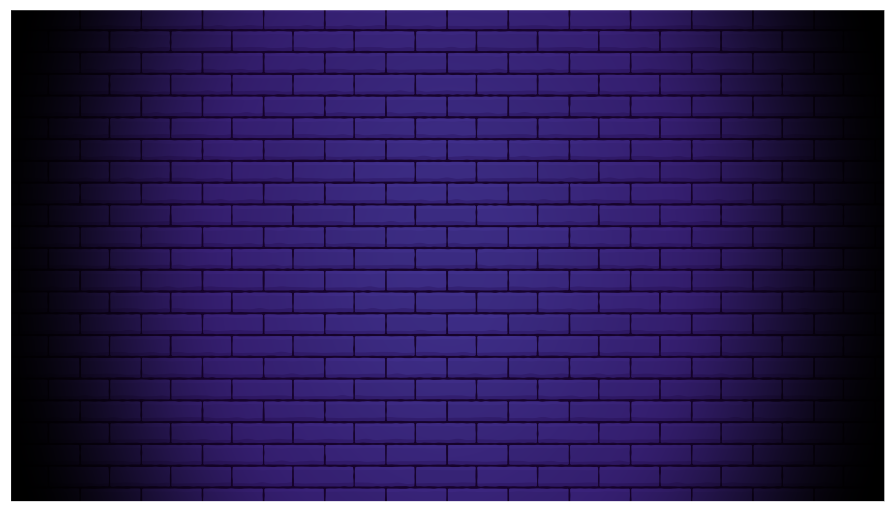
A WebGL 2 fragment shader for this texture:

```glsl
#version 300 es
precision highp float;
// A violet brick wall in running bond, lit at the centre and fading to black
// at the sides, inside a thin white frame. Each brick is a rounded box with
// wobbling edges, a pale upper bevel and a ragged shaded strip at its foot.

uniform vec2 u_resolution;
out vec4 fragColor;

// Lengths are fractions of the canvas width.
const vec2 FRAME_MIN = vec2(0.0124, 0.0143);
const vec2 FRAME_MAX = vec2(0.9870, 0.5622);
const vec2 WALL_ORIGIN = vec2(0.4635, 0.3698);
const vec2 BRICK_PITCH = vec2(0.06826, 0.02430);
const float ROW_SHIFT = 0.52;            // in brick lengths
const vec2 JOINT_HALF = vec2(0.0009, 0.0012);
const float CORNER_RADIUS = 0.0014;
const float EDGE_WOBBLE = 0.0006;
const float BEVEL_DEPTH = 0.0034;
const float FOOT_HEIGHT = 0.0037;
const float RAGGEDNESS = 0.0026;

const vec2 LIGHT_CENTRE = vec2(0.5, 0.288);
const vec2 LIGHT_RADII = vec2(0.487, 0.685);
const float FADE_START = 0.49;
const float FADE_END = 1.06;

const vec3 BRICK_LIT = vec3(0.232, 0.172, 0.512);
const vec3 BRICK_DIM = vec3(0.203, 0.115, 0.430);
const vec3 MORTAR = vec3(0.085, 0.010, 0.170);
const vec3 FOOT_TINT = vec3(0.87, 0.75, 0.88);
const vec3 BEVEL_TINT = vec3(1.07, 1.08, 1.06);
const vec3 FRAME_COLOUR = vec3(1.0);

float hash(vec2 cell) {
    vec3 q = fract(vec3(cell.xyx) * 0.1031);
    q += dot(q, q.yzx + 33.33);
    return fract((q.x + q.y) * q.z);
}

float noise(vec2 p) {
    vec2 cell = floor(p);
    vec2 f = fract(p);
    f = f * f * (3.0 - 2.0 * f);
    float low = mix(hash(cell), hash(cell + vec2(1.0, 0.0)), f.x);
    float high = mix(hash(cell + vec2(0.0, 1.0)), hash(cell + 1.0), f.x);
    return mix(low, high, f.y);
}

float roundedBox(vec2 p, vec2 halfSize, float radius) {
    vec2 q = abs(p) - halfSize + radius;
    return length(max(q, 0.0)) + min(max(q.x, q.y), 0.0) - radius;
}

// One where the signed distance is negative, softened over a pixel.
float cover(float d, float pixel) {
    return 1.0 - smoothstep(-0.6 * pixel, 0.6 * pixel, d);
}

vec3 brickWall(vec2 p, float lightRadius, float pixel) {
    // Brick cell, with alternate rows shifted.
    vec2 grid = (p - WALL_ORIGIN) / BRICK_PITCH;
    float row = floor(grid.y);
    grid.x -= ROW_SHIFT * mod(row, 2.0);
    vec2 id = vec2(floor(grid.x), row);
    vec2 local = (fract(grid) - 0.5) * BRICK_PITCH;
    vec2 halfSize = 0.5 * BRICK_PITCH - JOINT_HALF;

    // Outline.
    float wobble = noise(p * 190.0 + 500.0) - 0.5;
    float outline = roundedBox(local, halfSize, CORNER_RADIUS);
    outline += wobble * EDGE_WOBBLE;

    // Face, upper bevel and ragged foot.
    float along = local.x / BRICK_PITCH.x + 0.5;
    float ragged = noise(vec2(along * 6.0 + 17.0 * hash(id + 80.0), 4.5));
    float footTop = -halfSize.y + FOOT_HEIGHT + (ragged - 0.5) * RAGGEDNESS;
    float bevelBase = halfSize.y - BEVEL_DEPTH + (0.5 - ragged) * RAGGEDNESS * 0.6;
    vec3 face = mix(BRICK_LIT, BRICK_DIM, smoothstep(0.05, 0.62, lightRadius));
    face *= 0.98 + 0.04 * hash(id + 200.0);
    face *= mix(vec3(1.0), BEVEL_TINT, cover(bevelBase - local.y, pixel));
    face *= mix(vec3(1.0), FOOT_TINT, cover(local.y - footTop, pixel));

    return mix(MORTAR, face, cover(outline, pixel));
}

void main() {
    vec2 p = gl_FragCoord.xy / u_resolution.x;
    float pixel = 1.0 / u_resolution.x;

    // Light falls off faster towards the sides; corners go fully black.
    vec2 fromLight = (p - LIGHT_CENTRE) / LIGHT_RADII;
    float lightRadius = length(fromLight);
    float fade = 1.0 - smoothstep(FADE_START, FADE_END, lightRadius);
    vec3 colour = brickWall(p, lightRadius, pixel) * fade;

    // White frame.
    vec2 outside = max(FRAME_MIN - p, p - FRAME_MAX);
    float inside = cover(max(outside.x, outside.y), pixel);
    fragColor = vec4(mix(FRAME_COLOUR, colour, inside), 1.0);
}
```
